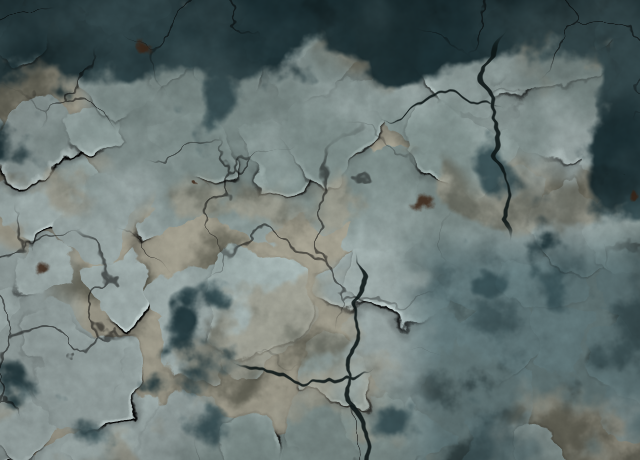
Reproduce this texture procedurally as a Shadertoy shader.

```glsl
const vec3 PAINT_DULL = vec3(0.49, 0.555, 0.545);
const vec3 PAINT_PALE = vec3(0.61, 0.665, 0.66);
const vec3 PLASTER = vec3(0.62, 0.61, 0.55);
const vec3 PLASTER_DIRTY = vec3(0.41, 0.41, 0.36);
const vec3 RUST = vec3(0.24, 0.15, 0.09);
const vec3 STAIN_MID = vec3(0.34, 0.435, 0.45);
const vec3 STAIN_DEEP = vec3(0.21, 0.305, 0.325);
const vec3 STAIN_DARK = vec3(0.07, 0.15, 0.17);
const vec3 GAP = vec3(0.05, 0.09, 0.09);

float hash(vec2 p) {
    vec3 q = fract(p.xyx * 0.1031);
    q += dot(q, q.yzx + 33.33);
    return fract((q.x + q.y) * q.z);
}

float noise(vec2 p) {
    vec2 i = floor(p), f = fract(p);
    f = f * f * (3.0 - 2.0 * f);
    return mix(mix(hash(i), hash(i + vec2(1, 0)), f.x),
               mix(hash(i + vec2(0, 1)), hash(i + 1.0), f.x), f.y);
}

float fbm(vec2 p) {
    float sum = 0.0, amp = 0.5;
    for (int i = 0; i < 5; i++) {
        sum += amp * noise(p);
        p = mat2(1.6, 1.2, -1.2, 1.6) * p + 7.3;
        amp *= 0.5;
    }
    return sum / 0.97;
}

vec2 warp(vec2 p, float freq) {
    return vec2(fbm(p * freq), fbm(p * freq + 41.7)) - 0.5;
}

// Overlapping scales, painted from the bottom row upward
vec3 addFlakes(vec3 col, vec3 paint, vec2 p, float scale, float lift) {
    vec2 q = p * scale + 1.1 * warp(p, 5.0) + 0.22 * warp(p, 24.0);
    vec2 base = floor(q);
    for (int j = -2; j <= 2; j++)
    for (int i = -2; i <= 2; i++) {
        vec2 id = base + vec2(i, j);
        float h = hash(id + 3.1), k = hash(id + 57.9);
        vec2 v = q - id - 0.5 - 0.7 * (vec2(hash(id), hash(id + 19.3)) - 0.5);
        float a = 1.7 * (k - 0.5);
        vec2 w = mat2(cos(a), -sin(a), sin(a), cos(a)) * v;
        w.x *= mix(0.85, 1.25, h);
        float d = mix(length(w), 0.8 * abs(w.x) + abs(w.y), 0.5) - mix(0.42, 0.86, k);
        float hang = mix(0.12, 1.0, smoothstep(0.1, 0.8, (0.25 * v.x - v.y) / (length(v) + 0.01)));
        float curl = lift * hang * smoothstep(0.15, 0.75, h);
        float shadow = 0.72 * smoothstep(0.065, 0.015, d) + 0.26 * smoothstep(0.24, 0.0, d);
        float lip = smoothstep(-0.1, -0.02, d);
        vec3 flake = paint * mix(0.95, 1.05, hash(id + 8.8)) + 0.15 * lip * curl;
        col *= 1.0 - curl * shadow;
        col = mix(col, flake, smoothstep(0.015, -0.015, d));
    }
    return col;
}

// Thin lines along the borders of irregular cells
float hairlines(vec2 p, float scale) {
    vec2 q = p * scale + 0.9 * warp(p, 7.0), base = floor(q);
    float near = 9.0, second = 9.0;
    for (int j = -1; j <= 1; j++)
    for (int i = -1; i <= 1; i++) {
        vec2 id = base + vec2(i, j);
        float d = length(q - id - vec2(hash(id + 5.0), hash(id + 71.0)));
        second = min(second, max(near, d));
        near = min(near, d);
    }
    return smoothstep(0.03, 0.005, second - near);
}

// Jagged crack running along p.y between two ends
float crack(vec2 p, float x, float from, float to, float width) {
    float path = x + 0.16 * (fbm(vec2(p.y * 6.0, x * 37.0)) - 0.5);
    float ends = smoothstep(from, from + 0.05, p.y) * smoothstep(to, to - 0.05, p.y);
    float thick = width * ends * (0.35 + noise(vec2(p.y * 28.0, x * 11.0)));
    return ends * smoothstep(thick + 0.002, thick - 0.002, abs(p.x - path));
}

float rustSpots(vec2 p, float scale) {
    vec2 q = p * scale + 0.22 * warp(p, 22.0), id = floor(q);
    vec2 c = 0.25 + 0.5 * vec2(hash(id + 2.0), hash(id + 33.0));
    float size = mix(0.03, 0.1, hash(id + 14.0));
    return step(0.74, hash(id + 90.0)) * smoothstep(size, size * 0.3, length(fract(q) - c));
}

void mainImage(out vec4 fragColor, in vec2 fragCoord) {
    vec2 uv = fragCoord / iResolution.xy, p = fragCoord / iResolution.y;
    float cloud = fbm(p * 3.2 + 11.0), mottle = fbm(p * 13.0), grain = fbm(p * 60.0);

    // Stained regions: upper edge, right edge and lower right
    float top = 0.56 * smoothstep(0.7, 1.0, uv.y);
    float side = 0.5 * smoothstep(0.87, 1.0, uv.x) * smoothstep(0.4, 0.75, uv.y);
    float low = smoothstep(0.6, 0.7, uv.x) * smoothstep(0.53, 0.4, uv.y);
    float patches = 1.1 * (fbm(p * 4.5 + 3.0) - 0.5) + 0.35 * (mottle - 0.5);
    float upperStain = smoothstep(-0.05, 0.08, max(top, side) - 0.27 + patches);
    float lowerStain = low * smoothstep(-0.16, 0.1, patches + 0.06);

    // Paint, bare plaster and flakes
    vec3 paint = mix(PAINT_DULL, PAINT_PALE, smoothstep(0.3, 0.66, cloud + 0.2 * (mottle - 0.5)));
    vec3 plaster = mix(PLASTER_DIRTY, PLASTER, smoothstep(0.25, 0.58, mottle));
    float bare = smoothstep(0.42, 0.54, fbm(p * 2.6 + 23.0) + 0.1 * smoothstep(0.5, 0.2, abs(uv.x - 0.65)));
    float lift = (1.0 - 0.75 * max(upperStain, lowerStain)) * smoothstep(0.25, 0.5, noise(p * 8.0 + 5.0));
    vec3 col = addFlakes(mix(paint * 0.95, plaster, bare), paint, p, 6.2, lift);

    // Worn beige scuffs and dark stains that keep some relief
    float scuff = bare * smoothstep(0.52, 0.64, fbm(p * 7.0 + 61.0));
    col = mix(col, plaster * 0.97, 0.75 * scuff);
    float relief = mix(1.0, col.g / 0.62, 0.6);
    vec3 deep = mix(STAIN_DEEP, STAIN_DARK, smoothstep(0.3, 0.6, cloud + 0.4 * (uv.y - 0.85)));
    vec3 mid = mix(STAIN_DEEP, STAIN_MID, smoothstep(0.3, 0.58, mottle));
    col = mix(col, mid * relief, 0.85 * lowerStain);
    col = mix(col, deep * relief, 0.93 * upperStain);

    // Cracks and rust
    float fine = hairlines(p, 4.2) * smoothstep(0.45, 0.65, noise(p * 5.0 + 17.0));
    col *= 1.0 - 0.5 * fine * (1.0 - lowerStain);
    float open = max(crack(p, 1.09, 0.47, 0.94, 0.005), crack(p, 0.8, -0.06, 0.46, 0.005));
    open = max(open, max(crack(p.yx, 0.76, 0.82, 1.1, 0.003), crack(p.yx, 0.17, 0.5, 0.82, 0.003)));
    col = mix(col, GAP, 0.9 * open);
    col = mix(col, RUST, 0.85 * rustSpots(p, 4.0));

    col *= 1.0 + 0.14 * (grain - 0.5) + 0.12 * (mottle - 0.5);
    col *= 1.0 - 0.35 * dot(uv - 0.5, uv - 0.5);
    fragColor = vec4(clamp(col, 0.0, 1.0), 1.0);
}
```
